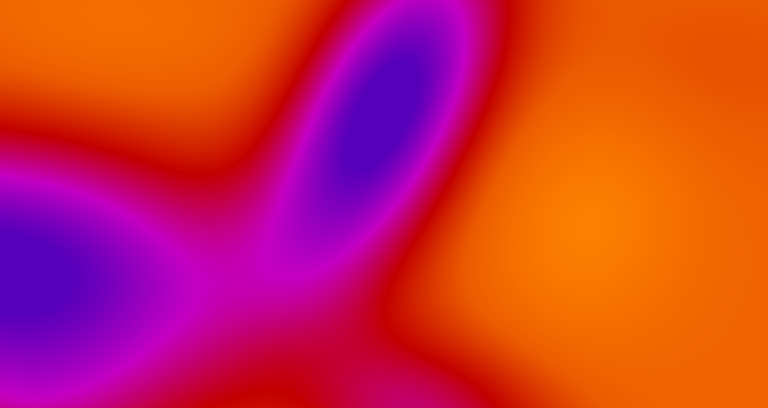
Write a WebGL 1 fragment shader that draws this background.

```glsl
precision highp float;

uniform vec2 u_resolution;

const vec3 VIOLET = vec3(0.34, 0.0, 0.73);
const vec3 MAGENTA = vec3(0.77, 0.0, 0.76);
const vec3 RED = vec3(0.76, 0.0, 0.0);
const vec3 ORANGE = vec3(0.92, 0.36, 0.0);
const vec3 AMBER = vec3(1.0, 0.51, 0.0);

// Rotated elliptical falloff: 1 at the center, fading to 0
float softBlob(vec2 p, vec2 center, vec2 radii, float angle) {
    vec2 d = p - center;
    float c = cos(angle);
    float s = sin(angle);
    vec2 q = vec2(c * d.x + s * d.y, c * d.y - s * d.x) / radii;
    return exp(-dot(q, q));
}

// Heat field: 0 is violet, 4 is amber
float heatField(vec2 p) {
    float heat = 3.2;

    // Cold valleys
    heat -= 3.4 * softBlob(p, vec2(0.945, 0.737), vec2(0.46, 0.22), 1.104);
    heat -= 3.4 * softBlob(p, vec2(0.0, 0.346), vec2(0.65, 0.34), -0.13);
    heat -= 1.6 * softBlob(p, vec2(1.05, -0.024), vec2(0.34, 0.2), -0.24);
    heat -= 0.8 * softBlob(p, vec2(0.073, -0.024), vec2(0.35, 0.2), 0.0);

    // Warm rises and a dimmer corner
    heat += 0.3 * softBlob(p, vec2(0.71, 0.11), vec2(0.17, 0.13), 0.0);
    heat += 0.75 * softBlob(p, vec2(1.44, 0.463), vec2(0.24, 0.3), -0.4);
    heat += 0.35 * softBlob(p, vec2(0.244, 0.9), vec2(0.35, 0.2), 0.0);
    heat -= 0.35 * softBlob(p, vec2(1.71, 0.83), vec2(0.45, 0.26), 0.0);
    return heat;
}

// Piecewise ramp through the five colours
vec3 heatColor(float heat) {
    vec3 color = mix(VIOLET, MAGENTA, clamp(heat, 0.0, 1.0));
    color = mix(color, RED, clamp(heat - 1.0, 0.0, 1.0));
    color = mix(color, ORANGE, clamp(heat - 2.0, 0.0, 1.0));
    return mix(color, AMBER, clamp(heat - 3.0, 0.0, 1.0));
}

void main() {
    vec2 p = gl_FragCoord.xy / u_resolution * vec2(1.88, 1.0);
    gl_FragColor = vec4(heatColor(heatField(p)), 1.0);
}
```
